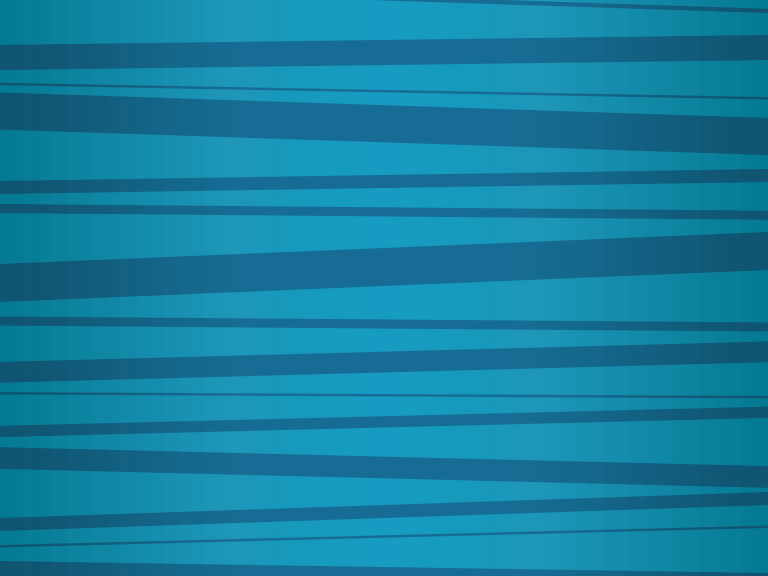
This background is drawn by a Shadertoy shader. Its source:

```glsl
// Slightly tilted dark blue bands of mixed thickness over a cyan backdrop.
// Each band is a sloped line with a half-width test; both layers are shaded
// by horizontal gradients that darken towards the left and right edges.

// Bands as (depth at left edge, depth at right edge, thickness),
// in canvas heights measured down from the top
const int BAND_COUNT = 15;
const vec3 bands[BAND_COUNT] = vec3[](
    vec3(-.0250, .0190, .0075), vec3(.0998, .0825, .0436),
    vec3(.1458, .1706, .0043), vec3(.1927, .2370, .0645),
    vec3(.3255, .3047, .0226), vec3(.3620, .3737, .0158),
    vec3(.4913, .4358, .0660), vec3(.5573, .5677, .0158),
    vec3(.6464, .6108, .0361), vec3(.6828, .6896, .0043),
    vec3(.7491, .7157, .0196), vec3(.7951, .8281, .0377),
    vec3(.9106, .8655, .0226), vec3(.9484, .9145, .0043),
    vec3(.9931, 1.0139, .0382));

// Coverage of all bands at a point, with edges one pixel soft
float bandCoverage(float across, float depth, float pixel) {
    float coverage = 0.0;
    for (int i = 0; i < BAND_COUNT; i++) {
        float centre = mix(bands[i].x, bands[i].y, across);
        float edge = abs(depth - centre) - 0.5 * bands[i].z;
        coverage = max(coverage, clamp(0.5 - edge / pixel, 0.0, 1.0));
    }
    return coverage;
}

// Cyan in the middle, a greyer shoulder, then deep teal at the sides
vec3 backdropColor(float side) {
    vec3 color = mix(vec3(.09, .608, .76), vec3(.085, .60, .735), smoothstep(0.0, 0.25, side));
    color = mix(color, vec3(.118, .59, .725), smoothstep(0.22, 0.40, side));
    return mix(color, vec3(.015, .475, .575), clamp((side - 0.40) / 0.60, 0.0, 1.0));
}

vec3 bandColor(float side) {
    return mix(vec3(.086, .425, .58), vec3(.06, .33, .44), smoothstep(0.30, 1.05, side));
}

void mainImage(out vec4 fragColor, in vec2 fragCoord) {
    vec2 uv = fragCoord / iResolution.xy;
    float side = abs(2.0 * uv.x - 1.0);

    float coverage = bandCoverage(uv.x, 1.0 - uv.y, 1.0 / iResolution.y);
    vec3 color = mix(backdropColor(side), bandColor(side), coverage);

    // Faint vertical streaks on the shaded sides
    float streaks = sin(uv.x * 211.0) + sin(uv.x * 347.0 + 1.3);
    color += 0.002 * streaks * smoothstep(0.3, 0.6, side);

    fragColor = vec4(color, 1.0);
}
```
